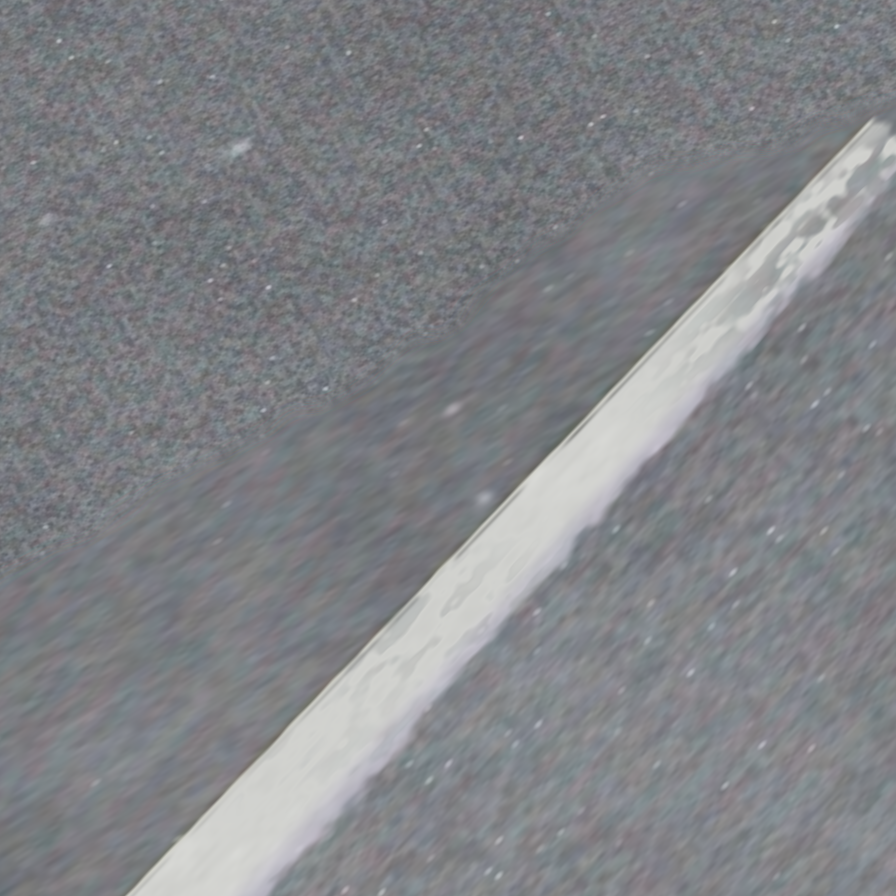
A Shadertoy shader for this texture:

```glsl
float hash(vec2 p) {
    return fract(sin(dot(p, vec2(127.1, 311.7))) * 43758.5453);
}

float noise(vec2 p) {
    vec2 i = floor(p), f = fract(p);
    f = f * f * (3.0 - 2.0 * f);
    return mix(mix(hash(i), hash(i + vec2(1, 0)), f.x),
               mix(hash(i + vec2(0, 1)), hash(i + 1.0), f.x), f.y);
}

// Coordinates along and across a direction
vec2 turn(vec2 p, float angle) {
    vec2 d = vec2(cos(angle), sin(angle));
    return vec2(dot(p, d), dot(p, vec2(-d.y, d.x)));
}

// Two octaves of stretched noise, centred on zero
float streaks(vec2 p, vec2 scale) {
    return noise(p * scale) + 0.6 * noise(p * scale * 1.9 + 31.7) - 0.8;
}

// Scattered pale stones, one candidate per cell
float stones(vec2 p, vec2 scale, float density) {
    vec2 q = p * scale, cell = floor(q);
    vec2 centre = 0.3 + 0.4 * vec2(hash(cell + 5.3), hash(cell + 9.1));
    float chance = hash(cell + 17.9);
    float spot = 1.0 - smoothstep(0.03, 0.3, length(fract(q) - centre));
    return spot * step(1.0 - density, chance) * (0.4 + 0.6 * hash(cell + 2.7));
}

float glint(vec2 p, vec2 centre, float size) {
    vec2 q = turn(p - centre, 0.55) / vec2(size, size * 0.5);
    return exp(-dot(q, q));
}

void mainImage(out vec4 fragColor, in vec2 fragCoord) {
    vec2 uv = fragCoord / iResolution.xy;
    float left = 0.141 + 0.9587 * uv.y;
    float right = 0.297 + 0.881 * uv.y;
    float across = (uv.x - left) / (right - left);

    // Regions: coarse upper lane, smooth band, streaked right lane
    float border = 0.35 + 0.54 * uv.x + 0.06 * exp(-pow((uv.x - 0.68) / 0.15, 2.0));
    border += 0.025 * (noise(uv * 22.0) - 0.5);
    float coarse = smoothstep(-0.012, 0.022, uv.y - border);
    float rightLane = smoothstep(0.3, 0.7, across);

    // Asphalt grain
    vec2 grainUv = turn(uv, 0.5);
    vec2 bandUv = turn(uv, 0.56);
    vec2 laneUv = turn(uv, 0.82);
    float grain = 0.13 * streaks(grainUv, vec2(165, 220));
    float band = 0.065 * streaks(bandUv, vec2(42, 135));
    float lane = 0.09 * streaks(laneUv, vec2(55, 145));
    float texture1 = mix(mix(band, lane, rightLane), grain, coarse);

    float base = mix(0.472, 0.495, rightLane);
    base = mix(base, 0.475, coarse);
    base += 0.035 * exp(-dot(uv - vec2(0.13, 0.18), uv - vec2(0.13, 0.18)) * 35.0);
    base += 0.03 * rightLane * smoothstep(0.65, 0.0, uv.y);
    base += 0.035 * (noise(uv * 7.0) - 0.5) + 0.025 * (noise(bandUv * vec2(12, 34)) - 0.5);
    vec3 color = vec3(base + texture1) + vec3(-0.008, 0.0, 0.016);

    // Faint colour mottling
    vec2 tintUv = mix(laneUv * vec2(38, 75), grainUv * vec2(75, 95), coarse);
    color += 0.04 * (noise(tintUv) - 0.5) * vec3(1.0, -0.3, -0.8);
    color += 0.025 * (noise(tintUv + 61.0) - 0.5) * vec3(-0.6, 1.0, -0.4);

    // Pale stones and a few larger glints
    float flecks = coarse * stones(grainUv, vec2(55, 85), 0.045);
    flecks += (1.0 - coarse) * rightLane * 0.7 * stones(laneUv, vec2(32, 70), 0.09);
    flecks += (1.0 - coarse) * (1.0 - rightLane) * 0.4 * stones(bandUv, vec2(28, 70), 0.05);
    flecks += glint(uv, vec2(0.267, 0.835), 0.012) + 0.8 * glint(uv, vec2(0.505, 0.543), 0.011);
    flecks += 0.9 * glint(uv, vec2(0.541, 0.444), 0.011) + 0.6 * glint(uv, vec2(0.05, 0.755), 0.009);
    color += 0.25 * flecks;

    // Painted line with a ragged right edge and a slanted end
    vec2 lineUv = turn(uv, 0.825);
    float ragged = streaks(lineUv, vec2(30, 85));
    float soft = 0.003 / (right - left);
    float edge = across - 0.11 * ragged;
    float paint = smoothstep(-soft, soft, across + 0.015 * ragged);
    paint *= 1.0 - smoothstep(0.93, 1.06, edge);
    float cap = uv.y + 0.65 * (uv.x - 0.977) + 0.012 * ragged;
    paint *= 1.0 - smoothstep(0.858, 0.876, cap);

    // Wear grows toward the far end
    float scuff = noise(lineUv * vec2(24, 80)) * 0.6 + noise(lineUv * vec2(65, 180)) * 0.4;
    float farWear = smoothstep(0.48, 0.78, uv.y);
    float core = exp(-pow((across - 0.58) / 0.3, 2.0));
    float wear = smoothstep(0.4, 0.68, scuff + 0.12 * core) * farWear * (0.25 + 0.55 * core);
    float patches = exp(-pow((uv.y - 0.3) / 0.09, 2.0)) + 0.5 * exp(-pow((uv.y - 0.15) / 0.06, 2.0));
    wear += 0.3 * patches * smoothstep(0.4, 0.7, scuff);
    wear += 0.3 * smoothstep(0.7, 1.0, edge);
    vec3 paintColor = vec3(0.825, 0.828, 0.815) + 0.06 * (scuff - 0.5);
    paintColor += smoothstep(0.65, 1.0, across) * vec3(-0.025, -0.045, 0.025);
    paintColor = mix(paintColor, color + vec3(0.03, 0.04, 0.03), clamp(wear, 0.0, 0.85));
    color = mix(color, paintColor, paint);

    // Broken dark crack beside the left rim, and a warm fringe
    float gap = (uv.x - left) * 0.72;
    float crack = exp(-pow((gap - 0.005) / 0.0022, 2.0)) * smoothstep(0.3, 0.65, noise(lineUv * vec2(28, 5)));
    crack *= 0.35 + 0.65 * exp(-pow((uv.y - 0.49) / 0.09, 2.0));
    float lineEnd = 1.0 - smoothstep(0.85, 0.875, uv.y);
    color -= 0.3 * crack * lineEnd;
    color -= vec3(0.03, 0.035, 0.07) * exp(-pow((gap + 0.002) / 0.004, 2.0)) * lineEnd;

    fragColor = vec4(clamp(color, 0.0, 1.0), 1.0);
}
```
